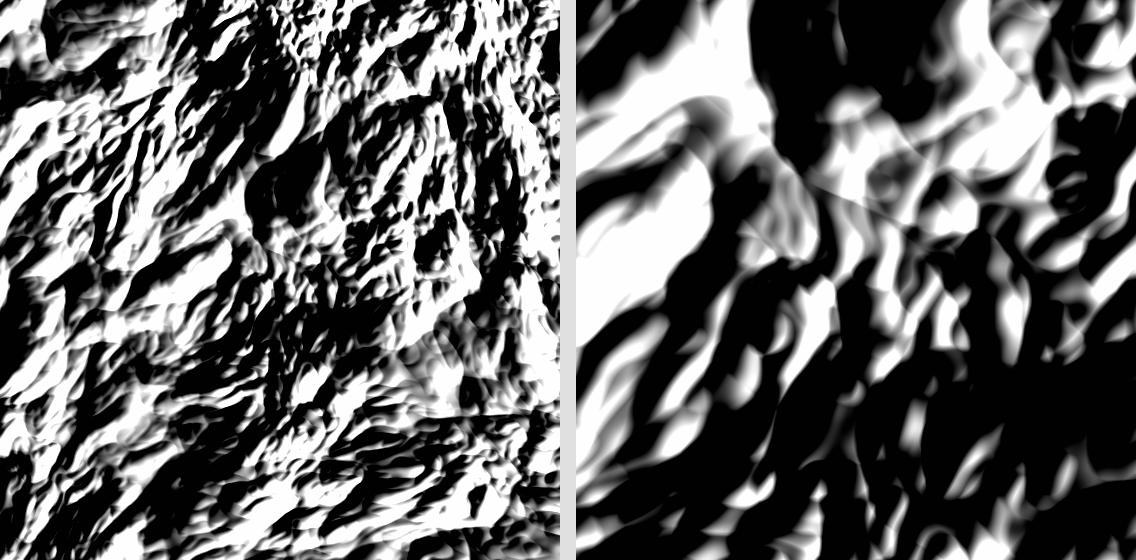
Left, the full canvas; right, a detail of the centre.
Reproduce this texture map procedurally as a Shadertoy shader.

```glsl
// Shaded relief of rugged mountains in stark black and white.
// Ridged gradient noise forms crests and gullies, a few broad valleys and
// sunlit flanks set the layout; the slope to the light gives the shade.

vec2 randomGradient(vec2 cell) {
    vec3 k = fract(cell.xyx * vec3(0.1031, 0.1030, 0.0973));
    k += dot(k, k.yzx + 33.33);
    float angle = 6.2832 * fract((k.x + k.y) * k.z);
    return vec2(cos(angle), sin(angle));
}

float gradientNoise(vec2 p) {
    vec2 i = floor(p), f = p - i;
    vec2 u = f * f * f * (f * (f * 6.0 - 15.0) + 10.0);
    vec2 o = vec2(0.0, 1.0);
    float a = dot(randomGradient(i), f);
    float b = dot(randomGradient(i + o.yx), f - o.yx);
    float c = dot(randomGradient(i + o.xy), f - o.xy);
    float d = dot(randomGradient(i + o.yy), f - o.yy);
    return mix(mix(a, b, u.x), mix(c, d, u.x), u.y);
}

vec2 warp(vec2 p) {
    return vec2(gradientNoise(p + 3.7), gradientNoise(p + 57.3));
}

float terrainHeight(vec2 p) {
    // Ridges lean right on the left side and slightly left on the right side
    float lean = mix(0.4, -0.25, smoothstep(0.2, 1.2, p.x));
    vec2 q = vec2(p.x - lean * (p.y - 0.5), 0.9 * p.y);
    q += 0.045 * warp(p * 4.0) + 0.006 * warp(p * 16.0);

    // Rough ground lies at the right and in the upper middle
    float roughness = smoothstep(-0.35, 0.25, gradientNoise(p * 3.0 + 40.0) + 0.4 * (p.x - 0.5));
    roughness = mix(0.35, 1.1, roughness);

    // Each octave turns so that gullies branch off the crests
    float height = 0.0, frequency = 4.0;
    for (int i = 0; i < 5; i++) {
        float steepness = i < 1 ? 0.65 : i < 3 ? 0.9 : roughness * (i < 4 ? 1.0 : 0.8);
        float n = gradientNoise(q * frequency + 19.3 * float(i) + 8.0);
        height -= steepness * sqrt(n * n + 0.00003) / frequency;
        float turn = i % 2 == 0 ? 0.5 : -0.7;
        q = mat2(cos(turn), sin(turn), -sin(turn), cos(turn)) * q;
        frequency *= 1.75;
    }
    return height;
}

// Band around the segment a-b with a fairly crisp rim
float band(vec2 p, vec2 a, vec2 b, float width) {
    vec2 ab = b - a;
    float t = clamp(dot(p - a, ab) / dot(ab, ab), 0.0, 1.0);
    return 1.0 - smoothstep(0.75 * width, 1.15 * width, distance(p, a + t * ab));
}

void mainImage(out vec4 fragColor, in vec2 fragCoord) {
    vec2 p = fragCoord / iResolution.y;

    // Slope facing the light; the sampling step also softens the creases
    vec2 toLight = vec2(-0.85, 0.53);
    float stepSize = 0.0032;
    float slope = (terrainHeight(p - stepSize * toLight)
                 - terrainHeight(p + stepSize * toLight)) / (2.0 * stepSize);

    // Shaded valleys and massifs with ragged outlines
    vec2 w = p + 0.035 * warp(p * 7.0) + 0.02 * warp(p * 18.0);
    float dark = band(w, vec2(0.13, 0.05), vec2(0.52, 0.27), 0.035);
    dark = max(dark, band(w, vec2(0.27, 0.34), vec2(0.52, 0.31), 0.03));
    dark = max(dark, band(w, vec2(0.43, 0.41), vec2(0.63, 0.41), 0.07));
    dark = max(dark, band(w, vec2(0.42, 0.92), vec2(0.53, 0.70), 0.10));
    dark = max(dark, band(w, vec2(0.87, 0.78), vec2(0.90, 0.54), 0.035));
    dark = max(dark, band(w, vec2(0.02, 0.83), vec2(0.20, 0.86), 0.025));
    dark = max(dark, band(w, vec2(0.00, 0.00), vec2(0.01, 0.14), 0.06));

    // Sunlit flanks
    float lit = band(w, vec2(0.52, 0.24), vec2(0.82, 0.50), 0.035);
    lit = max(lit, band(w, vec2(0.44, 0.02), vec2(0.53, 0.22), 0.03));
    lit = max(lit, band(w, vec2(0.02, 0.74), vec2(0.30, 0.82), 0.06));
    lit = max(lit, band(w, vec2(0.94, 0.88), vec2(0.98, 0.30), 0.05));
    lit = max(lit, band(w, vec2(0.35, 0.42), vec2(0.37, 0.58), 0.03));

    // Small rounded mottling breaks up the even slopes
    float mottle = gradientNoise(p * 34.0) + 0.6 * gradientNoise(p * 60.0 + 9.0);

    float shade = 0.45 + 0.72 * slope + 0.3 * mottle - 0.72 * dark + 0.45 * lit;
    fragColor = vec4(vec3(mix(0.005, 0.995, clamp(shade, 0.0, 1.0))), 1.0);
}
```
